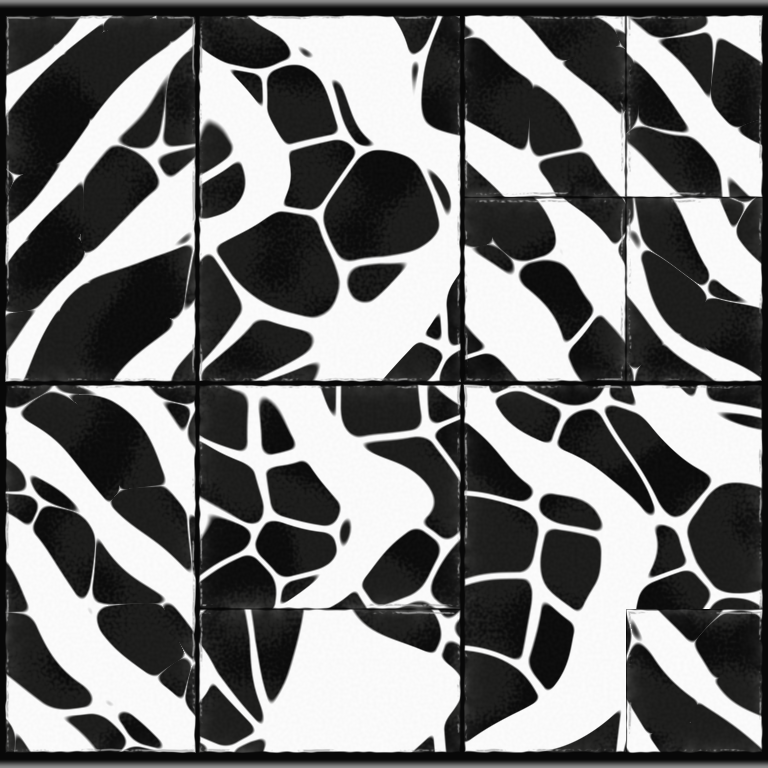
Write a Shadertoy shader that draws this pattern.

```glsl
// Glazed black and white tiles, three across and two down, with bent bands and a web of rounded cells.

const vec3 WHITE = vec3(0.98);
const vec3 CHARCOAL = vec3(0.112, 0.112, 0.108);
const vec3 INK = vec3(0.05);
const vec4 FRAME = vec4(0.005, 0.018, 0.995, 0.982); // low corner, high corner

vec2 hash2(vec2 p) {
    vec3 q = fract(vec3(p.xyx) * vec3(0.1031, 0.1030, 0.0973));
    q += dot(q, q.yzx + 33.33);
    return fract((q.xx + q.yz) * q.zy);
}

float cornerSlope(vec2 cell, vec2 offset) {
    float angle = 6.2832 * hash2(cell).x;
    return dot(vec2(cos(angle), sin(angle)), offset);
}

float gradientNoise(vec2 p) {
    vec2 i = floor(p), f = fract(p);
    vec2 u = f * f * f * (f * (f * 6.0 - 15.0) + 10.0);
    vec2 e = vec2(1.0, 0.0);
    float low = mix(cornerSlope(i, f), cornerSlope(i + e, f - e), u.x);
    float high = mix(cornerSlope(i + e.yx, f - e.yx), cornerSlope(i + 1.0, f - 1.0), u.x);
    return mix(low, high, u.y);
}

float smoothMin(float a, float b, float k) {
    float h = max(k - abs(a - b), 0.0) / k;
    return min(a, b) - h * h * k * 0.25;
}

// Distance to the border of the nearest cell, with rounded corners
float cellBorder(vec2 p) {
    vec2 base = floor(p), f = fract(p), nearest = vec2(0.0);
    float best = 8.0, border = 8.0;
    for (int k = 0; k < 9; k++) {
        vec2 g = vec2(k % 3, k / 3) - 1.0;
        vec2 r = g + 0.1 + 0.8 * hash2(base + g) - f;
        if (dot(r, r) < best) { best = dot(r, r); nearest = r; }
    }
    for (int k = 0; k < 25; k++) {
        vec2 g = vec2(k % 5, k / 5) - 2.0;
        vec2 r = g + 0.1 + 0.8 * hash2(base + g) - f;
        vec2 gap = r - nearest;
        if (dot(gap, gap) > 0.0001)
            border = smoothMin(border, dot(0.5 * (r + nearest), normalize(gap)), 0.12);
    }
    return border;
}

// Narrow one axis of a box to the side of the cut that holds x
void cut(inout float low, inout float high, float at, float x) {
    if (x < at) high = min(high, at);
    else low = max(low, at);
}

vec4 mainTile(vec2 p) {
    vec4 box = FRAME;
    cut(box.x, box.z, 0.257, p.x);
    cut(box.x, box.z, 0.602, p.x);
    cut(box.y, box.w, 0.501, p.y);
    return box;
}

vec4 subTile(vec4 box, vec2 p) {
    bool top = box.y > 0.4, right = box.x > 0.5, middle = box.x > 0.2 && !right;
    bool corner = right && p.x > 0.815 && p.y < 0.207;
    if (right && top || corner) cut(box.x, box.z, 0.815, p.x);
    if (right && top) cut(box.y, box.w, 0.743, p.y);
    if (middle && !top || corner) cut(box.y, box.w, 0.207, p.y);
    return box;
}

float insetDistance(vec2 p, vec4 box) {
    vec2 d = min(p - box.xy, box.zw - p);
    return min(d.x, d.y);
}

// Signed distance to the white glaze, negative inside
float glazeDistance(vec2 p, vec4 box) {
    vec2 seed = floor(box.xy * 61.0);
    bool wide = box.z - box.x > 0.3;
    bool rising = box.x < 0.1 && box.y > 0.4;
    float y = p.y - 0.5 * (box.y + box.w);
    float lean = wide ? sqrt(y * y + 0.001) : rising ? -y : y;
    float bend = gradientNoise(p * 5.0 + seed);
    float swell = gradientNoise(p * 6.0 + seed + 17.0);

    // Tapering diagonal bands
    float period = wide ? 0.19 : 0.125;
    float across = (p.x + lean) * 0.707 + (wide ? 0.10 : 0.045) * bend;
    float phase = hash2(seed + 5.0).x;
    float band = abs(fract(across / period + phase) - 0.5) * period;
    band -= wide ? 0.032 + 0.05 * swell : 0.024 + 0.03 * swell;

    // Thin veins between cells
    float size = 0.115;
    vec2 drift = 0.35 * vec2(bend, swell);
    float vein = cellBorder(p / size + drift + seed) * size;
    vein -= wide ? 0.0035 + 0.012 * max(swell, 0.0) : 0.012 * swell;
    return smoothMin(band, vein, 0.012);
}

void mainImage(out vec4 fragColor, in vec2 fragCoord) {
    vec2 p = fragCoord / iResolution.xy;
    float soft = max(0.0018, 1.0 / iResolution.y);
    vec4 tile = mainTile(p), part = subTile(tile, p);
    float rough = gradientNoise(p * 65.0), grain = gradientNoise(p * 210.0);
    float edge = insetDistance(p, tile) + 0.0018 * rough;
    float partEdge = insetDistance(p, part) + 0.0015 * rough;

    // Glaze, with mottled black and a paler bevel
    float tone = smoothstep(-0.2, 0.1, gradientNoise(p * 9.0) + 0.2 * grain);
    vec3 black = mix(INK, CHARCOAL, tone) + 0.02 * grain;
    black += 0.17 * exp(-max(partEdge, 0.0) / 0.010) * (0.7 + rough);
    float white = 1.0 - smoothstep(-soft, soft, glazeDistance(p, part));
    vec3 color = mix(black, WHITE + 0.015 * grain, white);

    // Worn rims and narrow inner joints
    float wear = smoothstep(-0.05, 0.35, gradientNoise(p * 22.0 + 9.0) + 0.4 * grain);
    float rim = 1.0 - smoothstep(0.0, 0.0025, abs(partEdge - 0.005));
    color = mix(color, vec3(0.66), 0.75 * rim * wear);
    color *= mix(0.25, 1.0, smoothstep(0.0, 0.0025, partEdge));

    // Dark main joints and the grey outer margin
    float outside = -insetDistance(p, FRAME);
    vec3 joint = mix(vec3(0.03), vec3(0.55), smoothstep(0.006, 0.018, outside));
    color = mix(joint, color, smoothstep(0.0015, 0.0045, edge));
    fragColor = vec4(clamp(color, 0.0, 1.0), 1.0);
}
```
